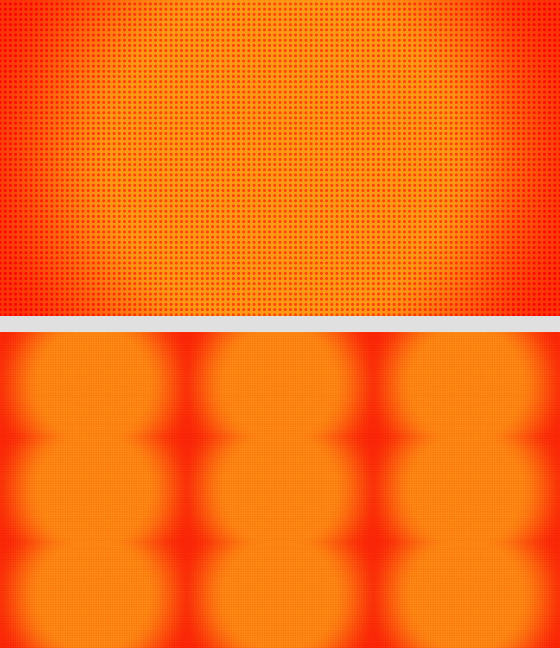
Top: one tile. Bottom: repeated 3 by 3.
Reproduce this pattern procedurally as a WebGL 1 fragment shader.

```glsl
precision highp float;
// Fine grid of red-orange halftone dots on orange, deepening to red towards the sides.

uniform vec2 u_resolution;

const vec2 GRID = vec2(108.0, 61.0);        // whole repeats across and down
const vec2 DOT_CENTER = vec2(0.0, 0.23);    // dot position within its cell
const float DOT_RADIUS = 0.29;              // in cells
const vec2 CANVAS_SHAPE = vec2(1.0, 0.5625);

const vec3 ORANGE = vec3(0.99, 0.60, 0.08);
const vec3 RED_ORANGE = vec3(0.98, 0.20, 0.03);
const vec3 DOT_LIGHT = vec3(0.98, 0.28, 0.04);
const vec3 DOT_DEEP = vec3(0.98, 0.01, 0.02);

// Signed distance to the nearest dot edge, in cells; wraps on every side.
float dotDistance(vec2 uv, vec2 grid, vec2 center, float radius) {
  vec2 cell = fract(uv * grid - center + 0.5) - 0.5;
  return length(cell) - radius;
}

// Coverage of a shape, with its edge softened over one pixel.
float coverage(float dist, float pixel) {
  return 1.0 - smoothstep(-0.5 * pixel, 0.5 * pixel, dist);
}

// Circular falloff about the middle; equal on opposite edges, so it tiles.
float vignette(vec2 uv, vec2 shape, float inner, float outer) {
  return smoothstep(inner, outer, length((uv - 0.5) * shape));
}

void main() {
  vec2 uv = gl_FragCoord.xy / u_resolution;
  float pixel = max(GRID.x / u_resolution.x, GRID.y / u_resolution.y);

  // Background and dots both deepen with the vignette
  float shade = vignette(uv, CANVAS_SHAPE, 0.28, 0.56);
  vec3 background = mix(ORANGE, RED_ORANGE, shade);
  vec3 ink = mix(DOT_LIGHT, DOT_DEEP, shade);

  // Dots over the background
  float dist = dotDistance(uv, GRID, DOT_CENTER, DOT_RADIUS);
  gl_FragColor = vec4(mix(background, ink, coverage(dist, pixel)), 1.0);
}
```
